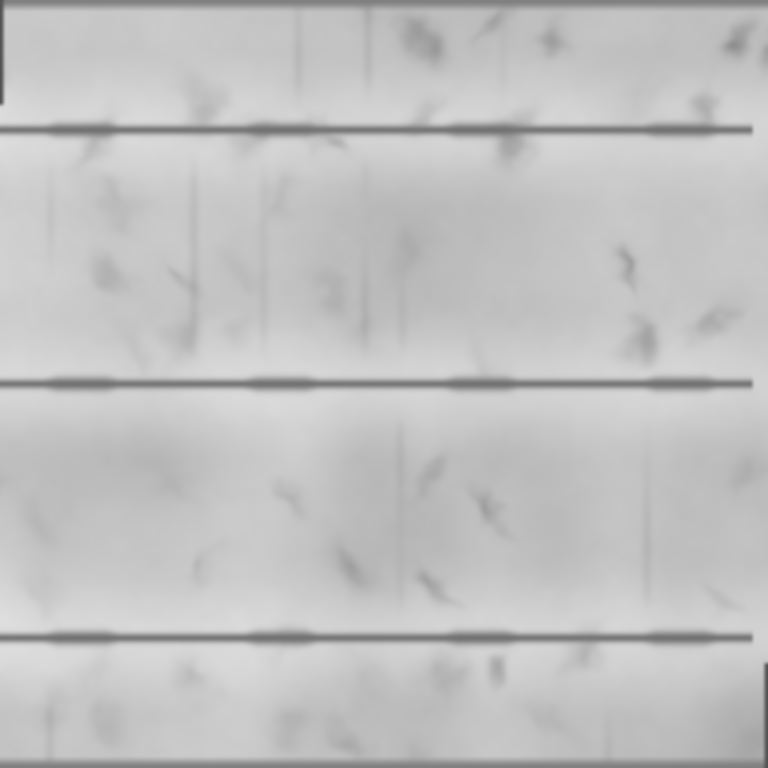
Give the GLSL for this texture, as a WebGL 2 fragment shader.

```glsl
#version 300 es
precision highp float;
// Pale weathered metal panels split by soft horizontal seams with thicker dashes.

#define SEAM_SPACING 0.3307
#define SEAM_END 0.980
#define SEAM_WIDTH 0.0062
#define DASH_SPACING 0.260
#define DASH_CENTER 0.1065
#define DASH_HALF 0.040
#define SMUDGE_CELLS 10.0
#define SMUDGE_DEPTH 0.21
#define STREAK_DEPTH 0.045
#define CLOUD_DEPTH 0.13
#define SOFT 0.004

uniform vec2 u_resolution;
out vec4 outColor;

const float PANEL_MID = 0.752;
const float PANEL_LIGHT = 0.835;
const float SEAM_TONE = 0.47;
const float DASH_TONE = 0.45;
const float BORDER_TONE = 0.50;
const float TAB_TONE = 0.32;

float hash(vec2 p) {
  vec3 q = fract(vec3(p.xyx) * 0.1031);
  q += dot(q, q.yzx + 33.33);
  return fract((q.x + q.y) * q.z);
}

float noise(vec2 p) {
  vec2 i = floor(p), f = fract(p);
  f = f * f * (3.0 - 2.0 * f);
  float low = mix(hash(i), hash(i + vec2(1, 0)), f.x);
  float high = mix(hash(i + vec2(0, 1)), hash(i + vec2(1, 1)), f.x);
  return mix(low, high, f.y);
}

// Two smooth octaves, roughly centred on zero
float clouds(vec2 p) {
  return 0.67 * noise(p) + 0.33 * noise(p * 2.03 + 17.1) - 0.5;
}

// Coverage of a band of given half width around zero
float band(float d, float halfWidth) {
  return 1.0 - smoothstep(halfWidth - SOFT, halfWidth + SOFT, abs(d));
}

// Irregular blurred stains, at most one per jittered cell
float smudges(vec2 p) {
  vec2 warp = vec2(clouds(p * 30.0), clouds(p * 30.0 + 40.0));
  vec2 g = (p + warp * 0.035) * SMUDGE_CELLS;
  float sum = 0.0;
  for (int j = -1; j <= 1; j++)
    for (int i = -1; i <= 1; i++) {
      vec2 cell = floor(g) + vec2(i, j);
      float on = step(0.45, hash(cell + 31.0));
      vec2 center = cell + 0.15 + 0.7 * vec2(hash(cell + 5.0), hash(cell + 12.0));
      vec2 d = g - center;
      d.x += d.y * (hash(cell + 53.0) - 0.5) * 1.6;
      d /= vec2(0.13, 0.20) + 0.12 * hash(cell + 71.0);
      float strength = hash(cell + 90.0);
      sum += on * mix(0.2, 1.0, strength * strength) * exp(-dot(d, d));
    }
  return min(sum, 1.0) * (0.85 + 0.6 * clouds(p * 35.0 + 9.0));
}

// Few faint upright scratches, different in each panel
float streaks(vec2 p, float panel, float seamDist) {
  float x = p.x * 22.0;
  float id = floor(x);
  float on = step(0.84, hash(vec2(id, panel + 20.0)));
  float offset = fract(x) - 0.4 - 0.2 * hash(vec2(id, panel + 3.0));
  float fade = smoothstep(0.02, 0.08, seamDist) * smoothstep(0.2, 0.7, noise(vec2(id, p.y * 7.0)));
  return on * exp(-offset * offset * 45.0) * fade;
}

void main() {
  vec2 p = gl_FragCoord.xy / u_resolution;
  float row = (p.y - 0.5) / SEAM_SPACING;
  float seamOffset = (row - floor(row + 0.5)) * SEAM_SPACING;
  float seamDist = abs(seamOffset);

  // Panel shading: bright beside seams, a little darker to the right
  float inner = smoothstep(0.0, 0.11, seamDist);
  float tone = mix(PANEL_LIGHT, PANEL_MID, inner);
  tone += 0.035 * (0.5 - p.x);
  tone += CLOUD_DEPTH * mix(0.5, 1.0, inner) * clouds(p * vec2(6.0, 4.5) + 3.0);
  tone += 0.016 * clouds(p * 45.0);

  // Wear
  tone -= SMUDGE_DEPTH * smudges(p);
  tone -= STREAK_DEPTH * streaks(p, floor(row), seamDist);

  // Blurred seams with slightly thicker, feathered dashes
  float dashX = abs(fract((p.x - DASH_CENTER) / DASH_SPACING + 0.5) - 0.5) * DASH_SPACING;
  float dash = 1.0 - smoothstep(DASH_HALF - 0.012, DASH_HALF + 0.012, dashX);
  float reach = 1.0 - smoothstep(SEAM_END - SOFT, SEAM_END + SOFT, p.x);
  float profile = seamOffset / (SEAM_WIDTH + 0.0026 * dash);
  float seam = exp(-profile * profile) * reach;
  tone = mix(tone, mix(SEAM_TONE, DASH_TONE, dash), seam);

  // Dark rims at top and bottom, short tabs at two opposite corners
  float rim = 1.0 - smoothstep(0.001, 0.017, min(p.y, 1.0 - p.y));
  tone = mix(tone, BORDER_TONE, rim);
  vec2 corner = p.x < 0.5 ? vec2(p.x, 1.0 - p.y) : vec2(1.0 - p.x, p.y);
  float tab = band(corner.x, 0.0045) * band(corner.y, 0.1365);
  tone = mix(tone, TAB_TONE, tab);

  outColor = vec4(vec3(tone), 1.0);
}
```
